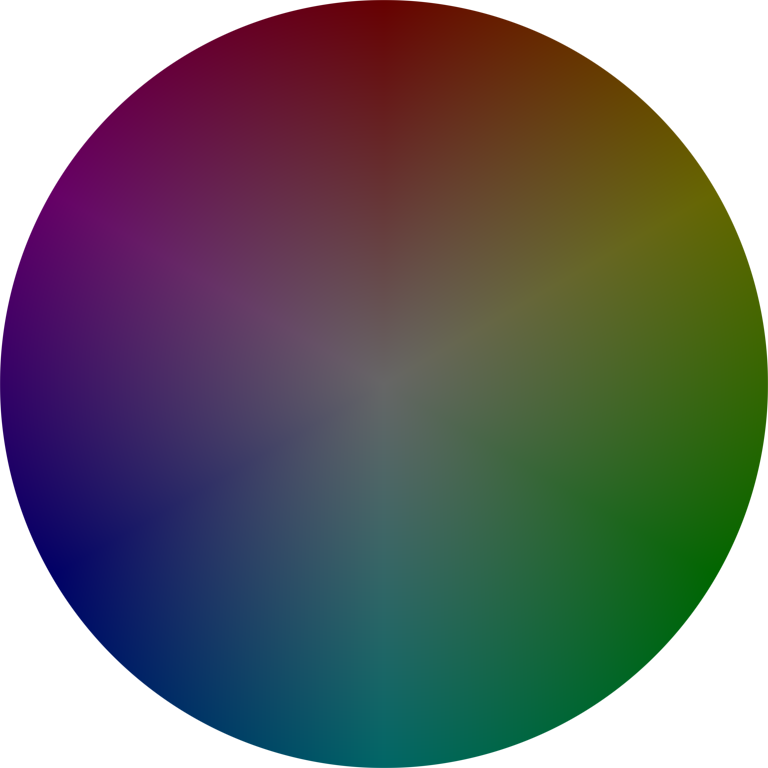
Give the GLSL for this background, as a three.js fragment shader.

```glsl
// Draws a dim hue and saturation wheel filling a white square.
varying vec2 vUv;

const vec3 BACKGROUND = vec3(1.0);
const vec2 CENTER = vec2(0.5);
const float RADIUS = 0.5;
const float BRIGHTNESS = 0.4;
const float EDGE_SOFTNESS = 0.001;
const float TAU = 6.28319;

// Converts hue, saturation and value, each from 0 to 1, to RGB.
vec3 hsvToRgb(float hue, float saturation, float value) {
  vec3 ramp = abs(fract(hue + vec3(0.0, 2.0, 1.0) / 3.0) * 6.0 - 3.0);
  vec3 pureHue = clamp(ramp - 1.0, 0.0, 1.0);
  return value * mix(vec3(1.0), pureHue, saturation);
}

void main() {
  vec2 offset = vUv - CENTER;
  float dist = length(offset);

  // Hue runs clockwise from red at the top; the center is neutral gray.
  float hue = dist > 0.0 ? atan(offset.x, offset.y) / TAU : 0.0;
  float saturation = min(dist / RADIUS, 1.0);
  vec3 wheel = hsvToRgb(hue, saturation, BRIGHTNESS);

  // Smooth rim between the wheel and the background.
  float outside = smoothstep(-EDGE_SOFTNESS, EDGE_SOFTNESS, dist - RADIUS);
  gl_FragColor = vec4(mix(wheel, BACKGROUND, outside), 1.0);
}
```
